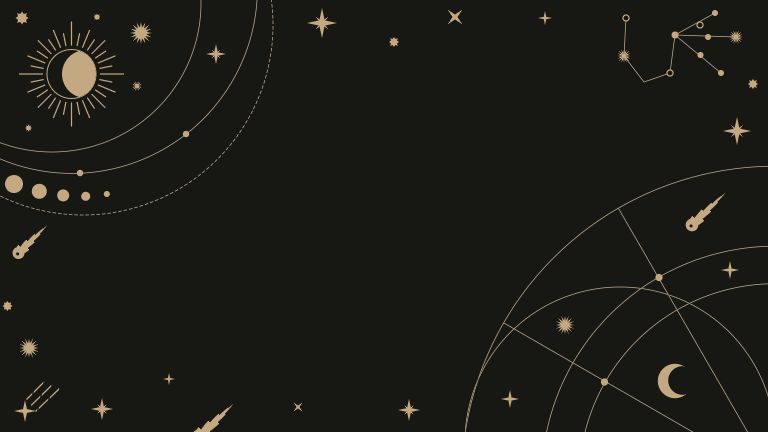
A Shadertoy shader for this background:

```glsl
const float CANVAS_HEIGHT = 432.0;   // layout units from bottom to top
const vec3 NIGHT = vec3(0.09, 0.09, 0.08);
const vec3 GOLD = vec3(0.77, 0.66, 0.51);
const vec3 THREAD = vec3(0.74, 0.67, 0.57);
const float THREAD_WIDTH = 0.75;
const float PI = 3.14159265;
const vec2 SUN = vec2(71.5, 358.0);
const vec2 ORBIT_HUB = vec2(775.0, -47.5);
const vec2 COMET_DIR = vec2(0.72, 0.694);

// Sparkles: position, reach, kind (0 plain, 1 with short diagonals, 2 turned)
const vec4 SPARKLES[12] = vec4[12](
    vec4(216, 378, 10, 1), vec4(322, 409, 15, 1), vec4(737, 301, 14, 1),
    vec4(409, 22, 11, 1), vec4(102, 23, 11, 1), vec4(545, 414, 7, 0),
    vec4(730, 162, 9, 0), vec4(510, 33, 9, 0), vec4(169, 53, 6, 0),
    vec4(25, 21, 11, 0), vec4(455, 415, 10, 2), vec4(298, 25, 6, 2));
// Blunt bursts and fine-rayed suns: position, radius
const vec3 BURSTS[6] = vec3[6](vec3(22, 414, 6.5), vec3(97, 415, 3.3),
    vec3(394, 390, 5), vec3(28.5, 304, 3.3), vec3(753, 348, 5), vec3(7.5, 126, 5));
const vec3 RAYED[6] = vec3[6](vec3(141, 399, 11), vec3(565, 107, 9),
    vec3(29, 84, 9.5), vec3(736, 395, 6.5), vec3(624, 376, 6.5), vec3(137, 346, 4.5));
// Constellation: links as start and end, nodes as position and radius
const vec4 LINKS[7] = vec4[7](vec4(626, 414, 624, 376), vec4(624, 376, 644, 350),
    vec4(644, 350, 670, 359), vec4(670, 359, 675, 397), vec4(675, 397, 715, 419),
    vec4(675, 397, 736, 395), vec4(675, 397, 721, 359));
const vec3 HOLLOW[3] = vec3[3](vec3(626, 414, 3), vec3(670, 359, 3), vec3(700, 407, 3));
const vec3 DOTS[9] = vec3[9](vec3(675, 397, 3.5), vec3(715, 419, 3), vec3(708, 395, 3),
    vec3(700.5, 377, 3), vec3(721, 359, 3), vec3(186, 298, 3.2), vec3(80, 259, 3.2),
    vec3(659, 154.5, 3.6), vec3(604.5, 50, 3.6));
// Comets: head position, head radius, tail length
const vec4 COMETS[3] = vec4[3](vec4(18.5, 179, 6, 39), vec4(692, 207, 6.3, 46),
    vec4(199, -5, 7.5, 47));

float pixel;

float fill(float d) { return clamp(0.5 - d / pixel, 0.0, 1.0); }

// Area of a pixel covered by a line, correct for lines thinner than a pixel
float stroke(float d, float width) {
    float h = 0.5 * pixel, w = 0.5 * width;
    return clamp((min(d + h, w) - max(d - h, -w)) / pixel, 0.0, 1.0);
}

float ring(vec2 p, float radius) { return stroke(length(p) - radius, THREAD_WIDTH); }

float segment(vec2 p, vec2 a, vec2 b) {
    vec2 ab = b - a;
    return length(p - a - ab * clamp(dot(p - a, ab) / dot(ab, ab), 0.0, 1.0));
}

float star(vec2 p, float reach, float inner, float points, float turn) {
    float halfSector = PI / points;
    float a = abs(mod(atan(p.y, p.x) - turn + halfSector, 2.0 * halfSector) - halfSector);
    vec2 q = length(p) * vec2(cos(a), sin(a));
    vec2 valley = inner * vec2(cos(halfSector), sin(halfSector));
    vec2 normal = normalize(vec2(valley.y, reach - valley.x));
    return max(dot(q - vec2(reach, 0), normal), length(p) - reach);
}

float comet(vec2 p, float radius, float tail) {
    vec2 q = vec2(dot(p, COMET_DIR), dot(p, vec2(-COMET_DIR.y, COMET_DIR.x)));
    float t = clamp(q.x / tail, 0.0, 1.0);
    float jag = 0.6 + 0.55 * fract(t * 4.0 + 0.45 * step(0.0, q.y));
    float flame = max(abs(q.y) - radius * (1.0 - t) * jag, max(-q.x, q.x - tail));
    return max(min(length(p) - radius, flame), 1.5 - length(p + 0.9) );
}

float sunRays(vec2 p) {
    float sector = PI / 16.0, a = atan(p.y, p.x), id = round(a / sector);
    float tip = mod(id, 8.0) == 0.0 ? 52.0 : mod(id, 2.0) == 0.0 ? 47.0 : 41.0;
    a -= id * sector;
    vec2 q = length(p) * vec2(cos(a), sin(a));
    return stroke(segment(q, vec2(29, 0), vec2(tip, 0)), 1.2);
}

void mainImage(out vec4 fragColor, in vec2 fragCoord) {
    pixel = CANVAS_HEIGHT / iResolution.y;
    vec2 p = fragCoord * pixel;

    // Upper left orbits, the outermost dashed
    float thread = max(ring(p - vec2(52, 429), 149.0), ring(p - vec2(72, 444), 185.4));
    vec2 q = p - vec2(83, 407);
    float dash = abs(fract(atan(q.y, q.x) * 190.0 / 5.5) - 0.5) * 5.5;
    thread = max(thread, ring(q, 190.0) * fill(dash - 1.8));

    // Lower right orbits and spokes
    q = p - ORBIT_HUB;
    thread = max(thread, max(ring(q, 313.3), max(ring(q, 233.3), ring(q, 195.8))));
    thread = max(thread, ring(p - vec2(620, -10), 155.0));
    for (float i = 1.0; i < 3.0; i++) {
        vec2 rim = 313.3 * vec2(-cos(i * PI / 6.0), sin(i * PI / 6.0));
        thread = max(thread, stroke(segment(q, vec2(0), rim), THREAD_WIDTH));
    }

    // Constellation threads, then hollow nodes
    for (int i = 0; i < 7; i++)
        thread = max(thread, stroke(segment(p, LINKS[i].xy, LINKS[i].zw), THREAD_WIDTH));
    float ink = 0.0;
    for (int i = 0; i < 3; i++) {
        float d = length(p - HOLLOW[i].xy) - HOLLOW[i].z;
        thread *= 1.0 - fill(d);
        ink = max(ink, stroke(d, 1.2));
    }

    // Gibbous sun, crescent and shrinking phases
    q = p - SUN;
    float disc = length(q) - 24.5;
    ink = max(ink, max(sunRays(q), stroke(disc, 1.0)));
    ink = max(ink, fill(max(disc, length(q - vec2(14.5, 0)) - 24.0)));
    ink = max(ink, fill(max(length(p - vec2(675, 51)) - 17.2, 14.3 - length(p - vec2(682.5, 51.5)))));
    for (float i = 0.0; i < 5.0; i++) {
        vec2 phase = vec2(14.0 + i * (26.0 - 0.7 * i), 248.0 - i * (8.9 - 1.6 * i));
        ink = max(ink, fill(length(p - phase) - 9.0 + 1.5 * i));
    }

    // Scattered stars, dots and comets
    for (int i = 0; i < 12; i++) {
        vec4 s = SPARKLES[i];
        float turn = s.w == 2.0 ? PI / 4.0 : 0.0;
        ink = max(ink, fill(star(p - s.xy, s.z, 0.25 * s.z, 4.0, turn)));
        if (s.w == 1.0) ink = max(ink, fill(star(p - s.xy, 0.55 * s.z, 0.14 * s.z, 4.0, PI / 4.0)));
    }
    for (int i = 0; i < 6; i++) {
        ink = max(ink, fill(star(p - BURSTS[i].xy, BURSTS[i].z, 0.68 * BURSTS[i].z, 8.0, 0.0)));
        ink = max(ink, fill(star(p - RAYED[i].xy, RAYED[i].z, 0.5 * RAYED[i].z, 16.0, 0.0)));
    }
    for (int i = 0; i < 9; i++) ink = max(ink, fill(length(p - DOTS[i].xy) - DOTS[i].z));
    for (int i = 0; i < 3; i++) ink = max(ink, fill(comet(p - COMETS[i].xy, COMETS[i].z, COMETS[i].w)));

    // Trails of the shooting star
    for (float i = 0.0; i < 3.0; i++) {
        vec2 start = vec2(27.0 + 4.5 * i, 33.0 - 6.0 * i);
        float d = segment(p, start, start + vec2(17.0 + 3.0 * i, 17.0 + 2.5 * i));
        float gap = abs(fract((p.x + 3.0 * i) / 11.0) - 0.5) * 11.0;
        ink = max(ink, stroke(d, 1.3) * fill(gap - 4.8));
    }

    fragColor = vec4(mix(mix(NIGHT, THREAD, thread), GOLD, ink), 1.0);
}
```
